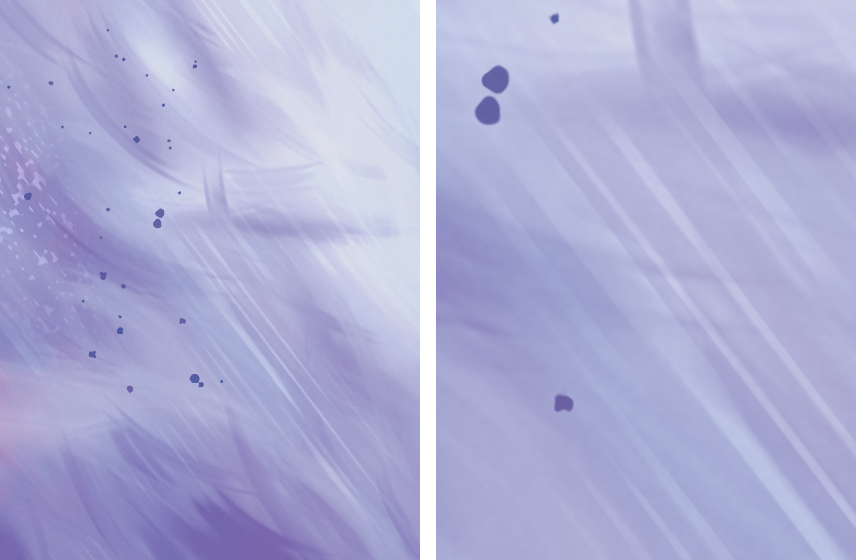
Left, the full canvas; right, a detail of the centre.
This texture is drawn by a Shadertoy shader. Its source:

```glsl
// Abstract acrylic painting: lavender, violet and white brush strokes with ink splatter.
#define STROKES 88
#define DOTS 34
#define STROKE_CONTRAST 0.36
#define BRISTLE_FREQ 130.0
#define BRISTLE_DEPTH 0.13
#define MAIN_ANGLE -0.92
#define GRAIN 0.012

float hash1(float n) { return fract(sin(n * 127.1 + 3.7) * 43758.5); }
float hash2(vec2 p) {
    vec3 q = fract(p.xyx * 0.1031);
    q += dot(q, q.yzx + 33.33);
    return fract((q.x + q.y) * q.z);
}
float noise(vec2 p) {
    vec2 i = floor(p), f = fract(p);
    f = f * f * (3.0 - 2.0 * f);
    return mix(mix(hash2(i), hash2(i + vec2(1, 0)), f.x),
               mix(hash2(i + vec2(0, 1)), hash2(i + vec2(1, 1)), f.x), f.y);
}
float fbm(vec2 p) {
    float sum = 0.0, amp = 0.5;
    for (int i = 0; i < 4; i++) {
        sum += amp * noise(p);
        p = mat2(1.6, 1.2, -1.2, 1.6) * p + 7.3;
        amp *= 0.5;
    }
    return sum;
}
vec2 turn(vec2 p, float a) {
    float c = cos(a), s = sin(a);
    return vec2(c * p.x + s * p.y, c * p.y - s * p.x);
}
// Soft elongated patch of paint
float patchAt(vec2 p, vec2 centre, float angle, vec2 size) {
    vec2 q = turn(p - centre, angle) / size;
    return exp(-dot(q, q));
}
// Broad layout of light and dark: 0 is deep violet, 1 is pale blue white
float layout_(vec2 p) {
    float x = p.x / 0.75;
    float t = mix(mix(0.10, 0.34, x), mix(0.50, 1.06, x), p.y);
    t += 0.32 * patchAt(p, vec2(0.70, 0.50), -0.8, vec2(0.22, 0.10));
    t += 0.30 * patchAt(p, vec2(0.31, 0.66), 0.25, vec2(0.16, 0.06));
    t += 0.30 * patchAt(p, vec2(0.28, 0.87), -1.1, vec2(0.08, 0.04));
    t += 0.22 * patchAt(p, vec2(0.58, 0.73), -0.2, vec2(0.12, 0.08));
    t += 0.18 * patchAt(p, vec2(0.42, 0.50), -0.9, vec2(0.20, 0.09));
    t += 0.30 * patchAt(p, vec2(0.14, 0.27), 0.1, vec2(0.20, 0.08));
    t -= 0.30 * patchAt(p, vec2(0.61, 0.38), -0.9, vec2(0.19, 0.05));
    t -= 0.38 * patchAt(p, vec2(0.52, 0.595), -0.06, vec2(0.13, 0.02));
    t -= 0.36 * patchAt(p, vec2(0.35, 0.93), -1.2, vec2(0.14, 0.025));
    t -= 0.28 * patchAt(p, vec2(0.23, 0.80), -1.1, vec2(0.13, 0.035));
    t -= 0.26 * patchAt(p, vec2(0.14, 0.60), -0.9, vec2(0.17, 0.05));
    t -= 0.20 * patchAt(p, vec2(0.42, 0.03), -0.4, vec2(0.20, 0.07));
    return t;
}
// Brush direction across the canvas
float flow(vec2 p) {
    return MAIN_ANGLE + 1.05 * patchAt(p, vec2(0.42, 0.63), 0.1, vec2(0.25, 0.08))
                      + 1.15 * patchAt(p, vec2(0.14, 0.27), 0.1, vec2(0.20, 0.09));
}
vec3 paint(float t) {
    vec3 c = mix(vec3(0.46, 0.40, 0.68), vec3(0.55, 0.52, 0.75), smoothstep(0.0, 0.22, t));
    c = mix(c, vec3(0.62, 0.62, 0.80), smoothstep(0.18, 0.42, t));
    c = mix(c, vec3(0.69, 0.70, 0.85), smoothstep(0.38, 0.62, t));
    c = mix(c, vec3(0.76, 0.78, 0.90), smoothstep(0.58, 0.80, t));
    c = mix(c, vec3(0.83, 0.86, 0.92), smoothstep(0.76, 0.98, t));
    return mix(c, vec3(0.92, 0.93, 0.95), smoothstep(1.0, 1.35, t));
}

void mainImage(out vec4 fragColor, in vec2 fragCoord) {
    vec2 p = fragCoord / iResolution.y;
    vec2 along = turn(p, MAIN_ANGLE);

    // Blended underpainting
    vec2 warp = vec2(fbm(p * 6.0), fbm(p * 6.0 + 19.0)) - 0.47;
    float tone = layout_(p + 0.09 * warp) + 0.35 * (fbm(along * vec2(4.0, 13.0)) - 0.47);

    // Overlapping strokes on a shuffled, jittered grid
    for (int i = 0; i < STROKES; i++) {
        float id = float(i), cell = mod(id * 37.0, 88.0);
        vec2 jitter = vec2(hash1(id), hash1(id + 101.0));
        vec2 centre = (vec2(mod(cell, 8.0), floor(cell / 8.0)) + jitter) / vec2(8, 11) * vec2(0.75, 1);
        float pick = hash1(id + 211.0), shade = hash1(id + 307.0);
        vec2 size = vec2(mix(0.08, 0.22, pick), mix(0.014, 0.05, hash1(id + 401.0)));
        vec2 q = turn(p - centre, flow(centre) + 0.8 * (hash1(id + 503.0) - 0.5));
        q.y += (shade - 0.5) * 3.0 * q.x * q.x;
        if (abs(q.x) > size.x * 1.4 || abs(q.y) > size.y * 1.5) continue;
        float bristle = noise(vec2(q.x * 5.0, q.y * BRISTLE_FREQ) + id * 9.0);
        float side = smoothstep(size.y, size.y * 0.5, abs(q.y) + 0.010 * (bristle - 0.5));
        float ends = smoothstep(size.x, size.x * 0.5, abs(q.x) + 0.09 * (bristle - 0.5));
        float strokeTone = layout_(mix(centre, p, 0.65)) + STROKE_CONTRAST * (shade - 0.5);
        strokeTone += BRISTLE_DEPTH * (bristle - 0.5);
        tone = mix(tone, strokeTone, side * ends * mix(0.3, 0.85, hash1(id + 601.0)));
    }

    // Dry bristle scratches along the main diagonal
    float scratch = smoothstep(0.60, 0.85, noise(along * vec2(4.0, 150.0)));
    float scratchZone = patchAt(p, vec2(0.54, 0.28), -0.95, vec2(0.30, 0.06));
    tone += scratch * (0.26 * scratchZone + 0.10 * smoothstep(0.5, 0.7, fbm(p * 5.0 + 31.0)));
    vec3 col = paint(tone);

    // Cool and warm drift, pink glaze and dry flecks at the left
    col += vec3(-0.07, 0.01, 0.02) * (fbm(along * vec2(3.0, 9.0) + 50.0) - 0.45);
    float glaze = exp(-p.x * 9.0) * smoothstep(0.4, 0.6, fbm(p * 7.0 + 13.0));
    col += glaze * vec3(0.07, 0.0, -0.01);
    float flecks = smoothstep(0.68, 0.85, noise(along * vec2(90.0, 170.0)));
    col += 0.14 * flecks * patchAt(p, vec2(0.03, 0.65), -1.2, vec2(0.22, 0.08));

    // Ink splatter, denser toward a loose column
    for (int i = 0; i < DOTS; i++) {
        float id = float(i) + 800.0;
        float spread = hash1(id) + hash1(id + 60.0) - 1.0;
        vec2 centre = vec2(0.22 + 0.22 * spread, 0.30 + 0.68 * hash1(id + 120.0));
        float radius = mix(0.0022, 0.0105, pow(hash1(id + 180.0), 4.0));
        vec2 q = p - centre;
        float d = length(q) + radius * 0.6 * (noise(q / radius * 1.3 + id) - 0.5);
        vec3 ink = mix(vec3(0.38, 0.33, 0.60), vec3(0.22, 0.30, 0.60), hash1(id + 240.0));
        col = mix(col, ink, 0.85 * smoothstep(radius + 0.0012, radius - 0.0012, d));
    }

    col += GRAIN * (noise(p * 260.0) - 0.5);
    fragColor = vec4(clamp(col, 0.0, 1.0), 1.0);
}
```
